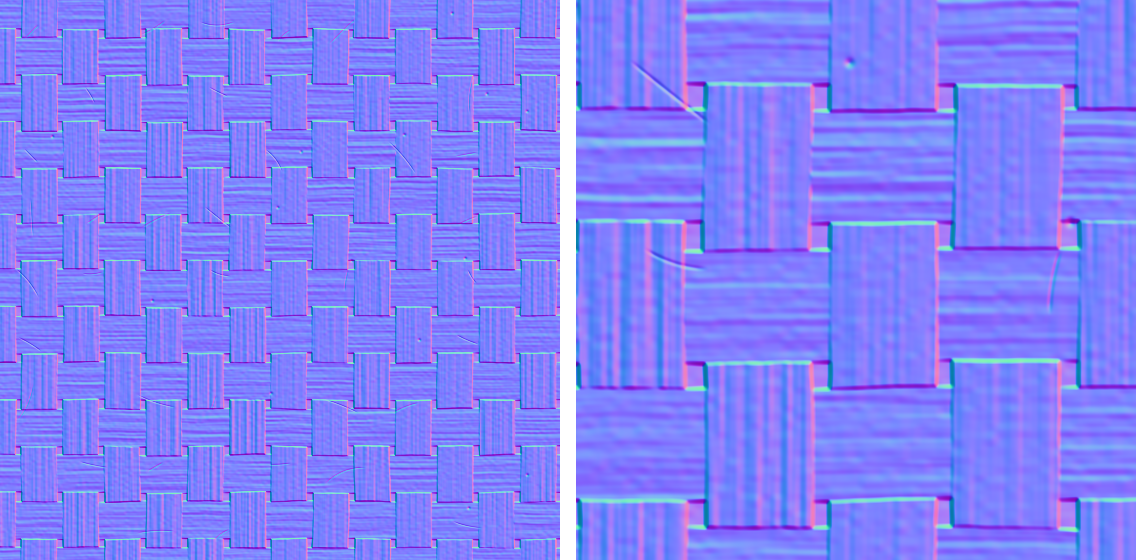
Left: the whole. Right: its middle third, enlarged.
Give the GLSL for this texture map, as a WebGL 2 fragment shader.

```glsl
#version 300 es
precision highp float;

uniform vec2 u_resolution;
out vec4 fragColor;

// Weave layout: strips across and down, and where the first one sits
const vec2 STRIPS = vec2(13.47, 12.08);
const vec2 FIRST_STRIP = vec2(-0.0039, -0.0117);
const vec2 HALF_WIDTH = vec2(0.428, 0.405);
const float WOBBLE = 0.045;
const float RAGGED = 0.008;
const float EDGE = 0.0013;

// Relief, in canvas units
const float UPRIGHT_HEIGHT = 0.0053;
const float LEVEL_HEIGHT = 0.0029;
const float HEIGHT_SPREAD = 0.0026;
const float ARCH = 0.0009;
const float GAP_TILT = 0.35;
const float UPRIGHT_GRAIN = 0.0030;
const float LEVEL_GRAIN = 0.0030;
const float ROUGHNESS = 0.0006;

// Wear
const float WEAR_CELLS = 9.0;
const float SCRATCH_SHARE = 0.45;
const float SCRATCH_DEPTH = 0.0010;
const float SCRATCH_WIDTH = 0.0011;
const float PIT_SHARE = 0.2;
const float PIT_DEPTH = 0.0024;
const float PIT_RADIUS = 0.0024;

const float SAMPLE_STEP = 0.0009;
const float PI = 3.14159;

float hash(vec2 p) {
    uvec2 q = uvec2(ivec2(floor(p)) + 4096);
    uint n = q.x * 1597334677u ^ q.y * 3812015801u;
    n = (n ^ (n >> 15)) * 2246822519u;
    n = (n ^ (n >> 13)) * 3266489917u;
    return float((n ^ (n >> 16)) >> 8) / 16777216.0;
}

float noise(vec2 p) {
    vec2 i = floor(p);
    vec2 f = fract(p);
    f = f * f * (3.0 - 2.0 * f);
    float low = mix(hash(i), hash(i + vec2(1, 0)), f.x);
    float high = mix(hash(i + vec2(0, 1)), hash(i + vec2(1, 1)), f.x);
    return mix(low, high, f.y);
}

// Fibres run along the second coordinate
float fibres(float across, float along) {
    float coarse = noise(vec2(across * 150.0, along * 4.0));
    float fine = noise(vec2(across * 270.0 + 31.0, along * 9.0));
    return coarse * 0.6 + fine * 0.4 - 0.5;
}

// Scratches and pits, at most one of each per wear cell
float wear(vec2 uv) {
    vec2 cell = floor(uv * WEAR_CELLS);
    vec2 local = fract(uv * WEAR_CELLS) - 0.5;
    vec2 key = cell * 5.0 + 200.0;

    float angle = PI * hash(key);
    vec2 axis = vec2(cos(angle), sin(angle));
    vec2 q = vec2(dot(local, axis), dot(local, vec2(-axis.y, axis.x)));
    q.y += (hash(key + 1.0) - 0.5) * (1.6 * q.x * q.x + 0.2);
    float reach = mix(0.12, 0.36, hash(key + 2.0));
    float groove = exp(-pow(q.y / (WEAR_CELLS * SCRATCH_WIDTH), 2.0));
    groove *= 1.0 - smoothstep(reach * 0.6, reach, abs(q.x));
    groove *= step(hash(key + 3.0), SCRATCH_SHARE);

    vec2 centre = 0.7 * vec2(hash(key + 4.0), hash(key + vec2(4, 1))) - 0.35;
    float ring = length(local - centre) / (WEAR_CELLS * PIT_RADIUS);
    float pit = exp(-ring * ring) * step(hash(key + vec2(1, 3)), PIT_SHARE);
    return -SCRATCH_DEPTH * groove - PIT_DEPTH * pit;
}

float surfaceHeight(vec2 uv) {
    vec2 grid = (uv - FIRST_STRIP) * STRIPS;
    vec2 strip = floor(grid + 0.5);
    vec2 local = grid - strip;

    // Each strip drifts a little along its length
    local.x += WOBBLE * (noise(vec2(strip.x * 7.0, grid.y * 0.8)) - 0.5);
    local.y += WOBBLE * (noise(vec2(grid.x * 0.8, strip.y * 7.0 + 90.0)) - 0.5);
    vec2 ragged = vec2(noise(uv * vec2(20, 90)), noise(uv * vec2(90, 20) + 50.0));
    vec2 inside = (HALF_WIDTH - abs(local) + RAGGED * (ragged - 0.5)) / STRIPS;
    vec2 cover = smoothstep(-EDGE, EDGE, inside);
    vec2 arch = ARCH * (1.0 - local * local / (HALF_WIDTH * HALF_WIDTH));

    // Height and fibre strength differ from strip to strip
    float uprightGrain = UPRIGHT_GRAIN * mix(0.5, 1.4, hash(vec2(strip.x, 300)));
    float levelGrain = LEVEL_GRAIN * mix(0.75, 1.25, hash(vec2(400, strip.y)));
    float upright = UPRIGHT_HEIGHT + arch.x + uprightGrain * fibres(uv.x, uv.y);
    float waver = 0.002 * noise(uv * vec2(25, 12));
    float level = LEVEL_HEIGHT + arch.y + levelGrain * fibres(uv.y + waver + 3.0, uv.x * 1.4);
    level += HEIGHT_SPREAD * (noise(vec2(grid.x * 0.6, grid.y * 0.9 + 70.0)) - 0.5);

    // The strip on top alternates like a chessboard; gaps slope to one side
    float gap = -GAP_TILT * (fract(grid.x) - 0.5) / STRIPS.x;
    float uprightOnTop = mod(strip.x + strip.y, 2.0);
    float relief = uprightOnTop > 0.5
        ? mix(mix(gap, level, cover.y), upright, cover.x)
        : mix(mix(gap, upright, cover.x), level, cover.y);
    return relief + ROUGHNESS * (noise(uv * vec2(150, 190)) - 0.5) + wear(uv);
}

void main() {
    vec2 uv = gl_FragCoord.xy / u_resolution;
    vec2 reach = max(vec2(SAMPLE_STEP), 0.45 / u_resolution);
    vec2 dx = vec2(reach.x, 0.0);
    vec2 dy = vec2(0.0, reach.y);

    // Slope of the relief gives the surface normal
    vec2 slope = vec2(surfaceHeight(uv + dx) - surfaceHeight(uv - dx),
                      surfaceHeight(uv + dy) - surfaceHeight(uv - dy)) / (2.0 * reach);
    vec3 normal = normalize(vec3(-slope, 1.0));
    fragColor = vec4(normal * 0.5 + 0.5, 1.0);
}
```
